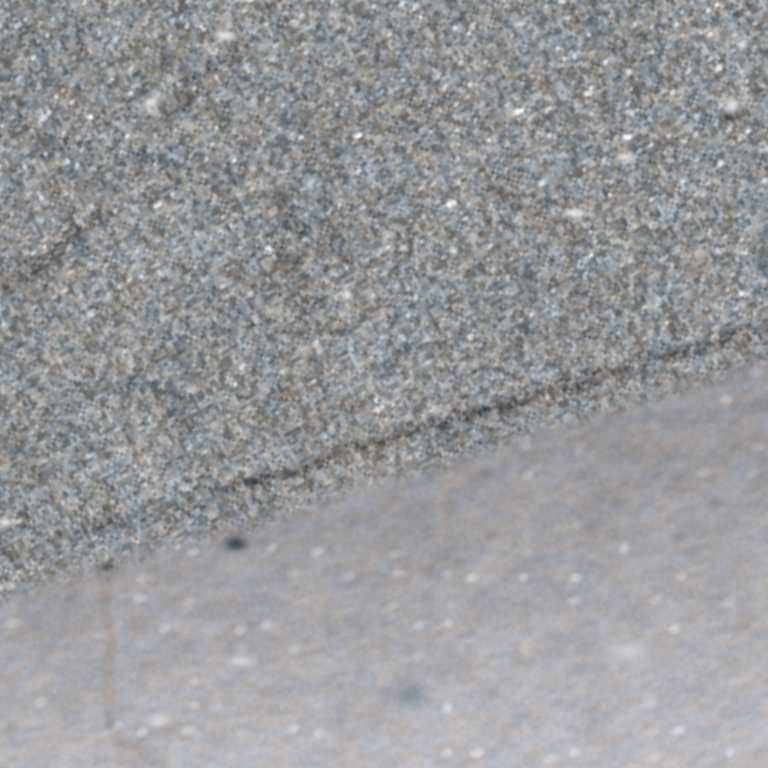
Write a WebGL 1 fragment shader that draws this texture.

```glsl
precision highp float;
uniform vec2 u_resolution;

const vec3 ROUGH_COLOR = vec3(0.554, 0.562, 0.566);
const vec3 SMOOTH_FAR = vec3(0.602, 0.598, 0.610);
const vec3 SMOOTH_NEAR = vec3(0.722, 0.718, 0.735);
const vec3 CRACK_TINT = vec3(0.125, 0.14, 0.15);
const vec3 COOL_WARM = vec3(0.055, 0.0, -0.055);
const vec2 EDGE_LINE = vec2(0.217, 0.312);   // height at left, slope
const vec2 CRACK_LINE = vec2(0.275, 0.303);
const float FINE_GRAIN = 0.23;
const float COARSE_GRAIN = 0.21;
const float SMOOTH_GRAIN = 0.055;
const mat2 TURN = mat2(0.88, -0.475, 0.475, 0.88);

float hash(vec2 p) {
  vec3 q = fract(vec3(p.xyx) * 0.1031);
  q += dot(q, q.yzx + 33.33);
  return fract((q.x + q.y) * q.z);
}

float noise(vec2 p) {
  vec2 i = floor(p), f = fract(p);
  f = f * f * (3.0 - 2.0 * f);
  return mix(mix(hash(i), hash(i + vec2(1.0, 0.0)), f.x),
             mix(hash(i + vec2(0.0, 1.0)), hash(i + 1.0), f.x), f.y);
}

float grain(vec2 p) { return noise(p) - 0.5; }

float bell(float x) { return exp(-x * x); }

float stroke(vec2 p, vec2 a, vec2 b, float width) {
  vec2 d = b - a;
  float along = clamp(dot(p - a, d) / dot(d, d), 0.0, 1.0);
  return 1.0 - smoothstep(width * 0.2, width, length(p - a - d * along));
}

float blob(vec2 p, vec2 center, vec2 radius) {
  vec2 d = (p - center) / radius;
  return exp(-dot(d, d));
}

// One randomly placed, slightly tilted fleck in some of the cells
float flecks(vec2 p, float cells, float density, float size) {
  vec2 g = p * cells, id = floor(g);
  vec2 d = fract(g) - 0.35 - 0.3 * vec2(hash(id + 17.0), hash(id + 53.0));
  d.y -= 0.18 * d.x;
  d.x /= 1.0 + 0.5 * hash(id + 91.0);
  float shown = step(hash(id + 7.0), density) * (0.3 + 0.7 * hash(id + 31.0));
  return shown * (1.0 - smoothstep(size * 0.15, size, length(d)));
}

vec3 roughStone(vec2 p) {
  vec2 t = TURN * p + 3.0;
  float fine = grain(t * 225.0);
  float coarse = grain(p * 118.0 + 40.0);
  float patches = grain(t * 17.0) + 0.6 * grain(p * 45.0 + 9.0);
  vec3 color = ROUGH_COLOR + FINE_GRAIN * fine + COARSE_GRAIN * coarse + 0.045 * patches;
  color += COOL_WARM * (grain(t * 125.0 + 300.0) + 0.5 * grain(p * 40.0 + 80.0));
  float sparkle = 0.21 * flecks(t, 66.0, 0.28, 0.32);
  sparkle += 0.33 * flecks(p + 0.37, 34.0, 0.13, 0.24);
  return color + sparkle * (0.6 + 0.5 * smoothstep(0.4, 0.9, p.y));
}

vec3 smoothStone(vec2 p) {
  float nearness = smoothstep(0.42, -0.04, p.y - 0.12 * (p.x - 0.5));
  vec3 color = mix(SMOOTH_FAR, SMOOTH_NEAR, nearness);
  vec2 s = vec2(p.x, p.y - 0.2 * p.x);
  color += SMOOTH_GRAIN * (grain(s * vec2(70.0, 115.0)) + 0.7 * grain(TURN * p * 200.0));
  color += 0.05 * grain(s * vec2(22.0, 40.0) + 60.0);
  color += 0.7 * COOL_WARM * grain(s * vec2(50.0, 80.0) + 200.0);
  color += 0.13 * flecks(p + 0.4, 30.0, 0.20, 0.30);
  return color - 0.06 * flecks(p + 0.8, 24.0, 0.12, 0.28);
}

void main() {
  vec2 p = gl_FragCoord.xy / u_resolution;
  float wander = 0.014 * grain(vec2(p.x * 13.0, 4.0)) + 0.010 * grain(p * 50.0);

  // Rough upper layer over the smooth lower slab
  float edge = p.y - EDGE_LINE.x - EDGE_LINE.y * p.x + wander;
  vec3 color = mix(smoothStone(p), roughStone(p), smoothstep(-0.022, 0.026, edge));

  // Long crack with a pale upper lip
  float crack = p.y - CRACK_LINE.x - CRACK_LINE.y * p.x + 0.8 * wander;
  float strength = smoothstep(0.1, 0.42, p.x) * (1.0 - 0.45 * smoothstep(0.6, 0.95, p.x));
  strength = (0.25 + 0.75 * strength) * (0.5 + 0.8 * noise(vec2(p.x * 24.0, 2.0)));
  color -= CRACK_TINT * strength * bell(crack / 0.009);
  color += 0.04 * strength * bell((crack - 0.018) / 0.008);

  // Faint fissures in the rough layer
  vec2 w = p + 0.018 * vec2(grain(p * 30.0), grain(p * 30.0 + 70.0));
  float fissure = stroke(w, vec2(0.0, 0.62), vec2(0.13, 0.72), 0.015);
  fissure += 0.6 * stroke(w, vec2(0.13, 0.72), vec2(0.22, 0.857), 0.018);
  fissure += 0.7 * stroke(w, vec2(0.22, 0.857), vec2(0.32, 0.945), 0.018);
  fissure += 0.5 * stroke(w, vec2(0.37, 0.74), vec2(0.395, 0.58), 0.020);
  color -= 0.65 * CRACK_TINT * fissure;

  // Brown seam in the slab
  float seam = stroke(w, vec2(0.138, 0.26), vec2(0.146, 0.09), 0.013);
  seam += stroke(w, vec2(0.146, 0.09), vec2(0.155, 0.035), 0.012);
  seam += stroke(w, vec2(0.155, 0.035), vec2(0.215, 0.01), 0.011);
  color -= vec3(0.025, 0.04, 0.06) * min(seam, 1.0);

  // Dark pits and a bluish stain
  color = mix(color, vec3(0.25, 0.27, 0.32), 0.95 * blob(p, vec2(0.307, 0.292), vec2(0.014, 0.009)));
  color -= 0.2 * blob(p, vec2(0.141, 0.262), vec2(0.008, 0.006));
  color -= 0.2 * blob(p, vec2(0.95, 0.848), vec2(0.010, 0.007));
  color -= vec3(0.13, 0.11, 0.08) * blob(p, vec2(0.534, 0.099), vec2(0.021, 0.015));

  // Large bright crystals
  float crystal = blob(p, vec2(0.293, 0.954), vec2(0.015, 0.006));
  crystal += blob(p, vec2(0.198, 0.867), vec2(0.010, 0.007));
  crystal += blob(p, vec2(0.953, 0.863), vec2(0.009, 0.010));
  crystal += blob(p, vec2(0.747, 0.723), vec2(0.015, 0.006));
  crystal += blob(p, vec2(0.814, 0.796), vec2(0.012, 0.006));
  crystal += blob(p, vec2(0.452, 0.616), vec2(0.007));
  crystal += blob(p, vec2(0.007, 0.320), vec2(0.009, 0.006));
  crystal += 0.7 * blob(p, vec2(0.313, 0.139), vec2(0.017, 0.007));
  crystal += 0.7 * blob(p, vec2(0.206, 0.062), vec2(0.013, 0.009));
  crystal += 0.5 * blob(p, vec2(0.820, 0.154), vec2(0.024, 0.009));
  color = mix(color, vec3(0.92, 0.91, 0.91), min(crystal, 1.0) * 0.9);

  gl_FragColor = vec4(clamp(color, 0.0, 1.0), 1.0);
}
```
